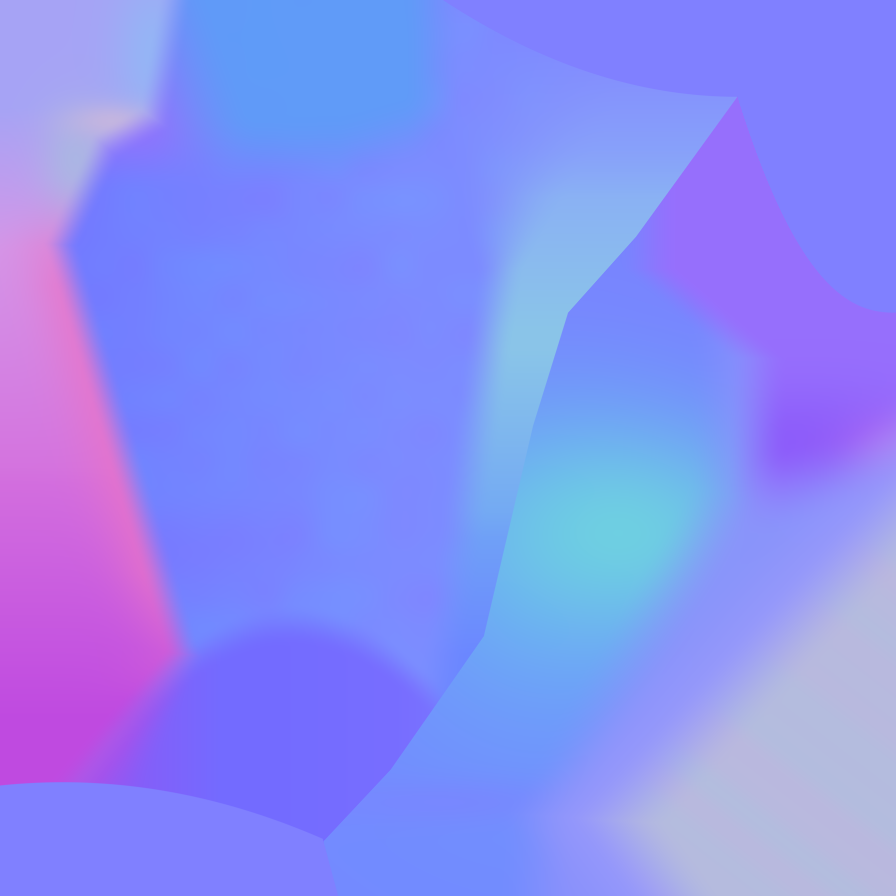
Give the GLSL for this texture map, as a Shadertoy shader.

```glsl
const vec3 FLAT = vec3(.5, .5, 1.);
const vec3 LAVENDER = vec3(.55, .57, .985);
const vec3 PURPLE = vec3(.59, .435, .99);
const vec3 MAGENTA = vec3(.75, .29, .88);
const vec3 SKY = vec3(.37, .61, .97);
const vec3 TEAL = vec3(.43, .81, .885);
const vec3 SILVER = vec3(.715, .73, .87);

float ramp(float v, float a, float b) { return clamp((v - a) / (b - a), 0., 1.); }

float soft(float d, float w) { return smoothstep(-w, w, d); }

// Signed distance to a line, positive on the left of a -> b
float side(vec2 p, vec2 a, vec2 b) {
    vec2 e = normalize(b - a);
    return dot(p - a, vec2(-e.y, e.x));
}

float blob(vec2 p, vec2 centre, vec2 radius) {
    vec2 q = (p - centre) / radius;
    return exp(-dot(q, q));
}

float hash(vec2 p) {
    vec3 q = fract(p.xyx * .1031);
    q += dot(q, q.yzx + 33.33);
    return fract((q.x + q.y) * q.z);
}

float noise(vec2 p) {
    vec2 i = floor(p), f = fract(p);
    f = f * f * (3. - 2. * f);
    return mix(mix(hash(i), hash(i + vec2(1, 0)), f.x),
               mix(hash(i + vec2(0, 1)), hash(i + 1.), f.x), f.y);
}

// Bent seam between the two charts, as x over height
float seamX(float v) {
    return .361 + .075 * ramp(v, .061, .141) + .104 * ramp(v, .141, .29)
         + .055 * ramp(v, .29, .525) + .039 * ramp(v, .525, .651)
         + .076 * ramp(v, .651, .736) + .113 * ramp(v, .736, .892);
}

// Left border of the panel, positive inside
float panelBorder(vec2 p) {
    vec2 top = vec2(.195, 1.), notch = vec2(.172, .868), shoulder = vec2(.118, .836);
    vec2 hip = vec2(.068, .727), foot = vec2(.205, .27), fan = vec2(.105, .12);
    float lower = max(side(p, hip, foot), side(p, foot, fan));
    float upper = max(side(p, notch, shoulder), side(p, top, notch));
    return min(lower, min(side(p, shoulder, hip), upper));
}

vec3 outerSlope(vec2 p, float d) {
    vec3 c = mix(MAGENTA, vec3(.83, .44, .87), ramp(p.y, .2, .48));
    c = mix(c, vec3(.83, .59, .91), ramp(p.y, .46, .73));
    c = mix(c, vec3(.65, .64, .96), ramp(p.y, .72, .88));
    float warm = exp(-d * d / .002) * ramp(p.y, .22, .36) * ramp(p.y, .8, .68);
    c = mix(c, vec3(.91, .45, .78), warm * .75);
    c = mix(c, vec3(.57, .72, .96), .85 * blob(p, vec2(.172, .94), vec2(.045, .09)));
    c = mix(c, vec3(.66, .73, .88), .8 * blob(p, vec2(.085, .82), vec2(.04, .06)));
    return mix(c, vec3(.79, .72, .86), .8 * blob(p, vec2(.125, .865), vec2(.05, .02)));
}

vec3 upperChart(vec2 p) {
    // Bright band beside the seam
    vec3 band = mix(vec3(.42, .53, 1.), vec3(.44, .65, .96), ramp(p.y, .27, .43));
    band = mix(band, vec3(.54, .77, .91), ramp(p.y, .4, .61));
    band = mix(band, vec3(.54, .67, .97), ramp(p.y, .63, .83));
    band = mix(band, vec3(.51, .53, 1.), ramp(p.y, .78, .96));
    float right = side(p, vec2(.506, .35), vec2(.564, .74));
    float fade = mix(.028, .11, ramp(p.y, .7, .88));

    // Mottled panel
    float mottle = noise(p * 13.) * .6 + noise(p * 27. + 7.) * .4 - .5;
    vec3 panel = mix(vec3(.445, .49, 1.), vec3(.485, .55, 1.), ramp(p.x, .1, .45));
    panel += vec3(-.035, .065, 0.) * mottle;
    vec3 c = mix(band, panel, soft(right, fade));

    // Cap above the panel
    float cap = soft(p.y - .828 - .035 * ramp(p.x, .38, .5), .045) * soft(.485 - p.x, .035);
    vec3 capTint = mix(PURPLE, SKY, soft(p.x - .2 - .35 * (p.y - .9) * -1., .075));
    c = mix(c, capTint, cap * .95);

    // Skirt below the panel
    float hem = .303 - 3.3 * (p.x - .326) * (p.x - .326);
    vec3 skirt = mix(vec3(.53, .36, .97), vec3(.45, .42, 1.), ramp(p.x, .14, .25));
    skirt = mix(skirt, vec3(.47, .43, 1.), ramp(p.x, .3, .46));
    c = mix(c, skirt, soft(hem - p.y, .025) * soft(.52 - p.x, .08));

    float d = panelBorder(p);
    float width = mix(.02, .05, ramp(p.y, .28, .12));
    return mix(outerSlope(p, d), c, soft(d, width));
}

vec3 lowerChart(vec2 p) {
    // Blue valley with a teal glow
    vec3 c = mix(vec3(.45, .54, 1.), vec3(.475, .51, 1.), ramp(p.y, .45, .65));
    c = mix(c, vec3(.42, .65, .97), blob(p, vec2(.61, .36), vec2(.2, .22)));
    c = mix(c, TEAL, blob(p, vec2(.69, .405), vec2(.17, .115)));
    c = mix(c, vec3(.48, .52, 1.), .7 * blob(p, vec2(.5, .105), vec2(.14, .025)));

    // Lavender flank
    float flank = max(side(p, vec2(.62, .11), vec2(.8, .43)) * -1., -1.);
    flank = min(flank, p.x - .6);
    flank = max(flank, p.x - .81);
    c = mix(c, LAVENDER, soft(flank, .045) * .9);

    // Purple ridge with a pink rim
    float ridge = p.x - mix(.725, .845, ramp(p.y, .7, .6));
    float shelf = p.y - .445 - .25 * (p.x - .84);
    vec3 violet = mix(PURPLE, vec3(.55, .36, .98), blob(p, vec2(.9, .505), vec2(.15, .06)));
    violet = mix(violet, vec3(.73, .44, .94), blob(p, vec2(1.02, .49), vec2(.07, .045)));
    c = mix(c, violet, soft(ridge, .035) * soft(shelf, .05));

    // Silver plane with faint diagonal streaks
    float plane = min(-side(p, vec2(.65, .09), vec2(.985, .455)),
                      side(p, vec2(.71, 0.), vec2(.645, .09)) * -1.);
    float streak = noise(vec2((p.x + p.y * 1.3) * 22., 3.)) - .5;
    vec3 silver = SILVER + vec3(.03, -.02, 0.) * streak;
    c = mix(c, vec3(.61, .61, .98), .8 * soft(plane + .02, .05));
    return mix(c, silver, soft(plane - .035, .045));
}

// Empty corners, positive inside
float emptyArea(vec2 p) {
    float t = ramp(p.x, .823, 1.);
    float rise = .823 - p.x;
    float arch = p.x < .823 ? .892 + rise * rise : .651 + .241 * pow(1. - t, 2.35);
    float hill = .127 - .75 * (p.x - .07) * (p.x - .07);
    float corner = min(hill - p.y, .361 + .27 * (.061 - p.y) - p.x);
    return max(p.y - arch, corner);
}

void mainImage(out vec4 fragColor, in vec2 fragCoord) {
    vec2 p = fragCoord / iResolution.xy;
    float aa = .75 / iResolution.y;
    vec3 c = mix(upperChart(p), lowerChart(p), soft(p.x - seamX(p.y), aa));
    c = mix(c, FLAT, soft(emptyArea(p), aa));
    fragColor = vec4(c, 1.);
}
```
